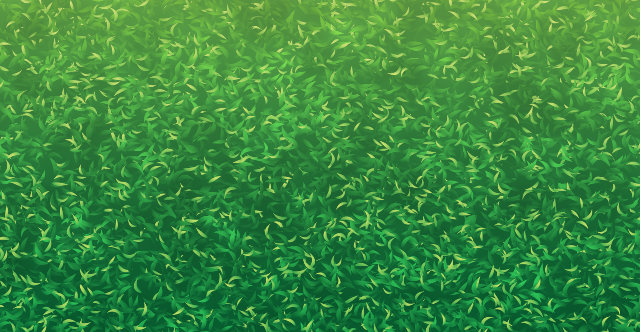
This texture is drawn by a WebGL 1 fragment shader. Its source:

```glsl
precision highp float;
// Dense lawn of curved grass blades, shading from deep green up to sunlit lime.

uniform vec2 u_resolution;

const int LAYERS = 5;

vec3 hash3(vec2 cell, float seed) {
  vec3 q = fract(vec3(cell.xyx + seed * 7.31) * vec3(0.1031, 0.1030, 0.0973));
  q += dot(q, q.yxz + 33.33);
  return fract((q.xxy + q.yzz) * q.zyx);
}

mat2 rotation(float angle) {
  float c = cos(angle), s = sin(angle);
  return mat2(c, -s, s, c);
}

// Soft cellular noise: each cell point spreads its own random level, -1 to 1.
float clumps(vec2 p, float seed) {
  vec2 home = floor(p);
  vec2 sum = vec2(0.0);
  for (int j = -1; j <= 1; j++) {
    for (int i = -1; i <= 1; i++) {
      vec2 cell = home + vec2(float(i), float(j));
      vec3 h = hash3(cell + 60.0, seed);
      vec2 d = p - cell - h.xy;
      float weight = exp(-5.0 * dot(d, d));
      sum += weight * vec2(h.z * 2.0 - 1.0, 1.0);
    }
  }
  return sum.x / (sum.y + 0.001);
}

// Coverage in x, position from root (0) to tip (1) in y, side across in z.
vec3 blade(vec2 p, float halfLength, float halfWidth, float bend, float pixel) {
  float t = p.x / halfLength;
  float slope = 2.0 * bend * t / halfLength;
  float across = (p.y - bend * (t * t - 0.4)) / sqrt(1.0 + slope * slope);
  float width = halfWidth * max(1.0 - t * t, 0.0) * (1.0 - 0.25 * t);
  float cover = smoothstep(0.5 * pixel, -0.5 * pixel, abs(across) - width);
  cover *= step(abs(t), 1.0);
  return vec3(cover, 0.5 + 0.5 * t, clamp(across / halfWidth, -1.0, 1.0));
}

// Paints one layer of scattered blades over a base colour.
vec3 paintBlades(vec3 base, vec2 p, float cellSize, vec2 size, float presence,
                 float seed, vec3 rootColor, vec3 tipColor, vec2 toneRange, float pixel) {
  mat2 turn = rotation(seed * 1.7);
  vec2 grid = turn * p / cellSize + 40.0 + seed * 3.7;
  vec2 home = floor(grid);
  for (int j = -1; j <= 1; j++) {
    for (int i = -1; i <= 1; i++) {
      vec2 cell = home + vec2(float(i), float(j));
      vec3 place = hash3(cell, seed);
      vec3 form = hash3(cell, seed + 19.0);
      if (place.z < presence) {
        vec2 offset = ((grid - cell - place.xy) * cellSize) * turn;
        float angle = 1.57 + (form.x - 0.5) * 4.6;
        vec2 local = rotation(angle) * offset;
        float scale = mix(0.65, 1.0, form.y);
        float bend = (form.z - 0.5) * 1.3 * size.x * scale;
        vec3 leaf = blade(local, size.x * scale, size.y * scale, bend, pixel);
        float tone = mix(toneRange.x, toneRange.y, fract(form.y * 7.0 + form.z * 5.0));
        float light = tone * smoothstep(-0.1, 0.7, leaf.y) + 0.16 * leaf.z;
        vec3 color = mix(rootColor, tipColor, clamp(light, 0.0, 1.25));
        base = mix(base, color, leaf.x * smoothstep(0.0, 0.22, leaf.y));
      }
    }
  }
  return base;
}

void main() {
  vec2 p = gl_FragCoord.xy / u_resolution.y;
  float pixel = 1.0 / u_resolution.y;

  // Colours brighten toward the top; clumps add uneven light and shade.
  float patches = 0.6 * clumps(p * 7.0, 3.0) + 0.7 * clumps(p * 15.0, 5.0);
  float sun = pow(clamp(p.y, 0.0, 1.0), 1.6);
  vec3 soil = mix(vec3(0.03, 0.35, 0.18), vec3(0.37, 0.62, 0.27), sun);
  vec3 grass = mix(vec3(0.12, 0.63, 0.29), vec3(0.48, 0.74, 0.26), sun);
  vec3 straw = mix(vec3(0.68, 0.85, 0.38), vec3(0.80, 0.87, 0.46), sun);
  soil *= 1.0 + 0.08 * patches;
  grass *= 1.0 + 0.10 * patches;

  // Alternate broad green blades with sparse, slim yellow ones.
  vec3 color = soil;
  float growth = clamp(0.78 + 0.25 * patches, 0.3, 1.0);
  for (int k = 0; k < LAYERS; k++) {
    float seed = float(k) + 1.0;
    color = paintBlades(color, p, 0.045, vec2(0.032, 0.0072), 0.80,
                        seed, soil, grass, vec2(0.05, 1.2) * growth * 1.25, pixel);
    color = paintBlades(color, p, 0.048, vec2(0.026, 0.0049), 0.30,
                        seed + 8.0, grass, straw, vec2(0.45, 1.1), pixel);
  }
  gl_FragColor = vec4(color, 1.0);
}
```
